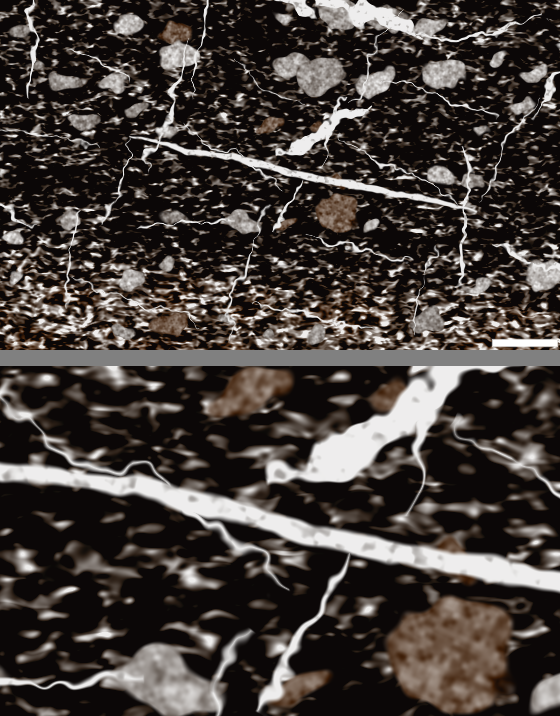
Top, the full canvas; bottom, a detail of the centre.
Write a Shadertoy shader that draws this texture.

```glsl
// Thin section of dark, layered soil with pale grains, white cracks and a brown base.
#define GRAIN_CELL 0.145
#define GRAIN_SHARE 0.56
#define CRACK_COUNT 26
#define CRACK_WIDTH 0.0042
#define SPECK_SCALE vec2(50.0, 92.0)
#define SPECK_GAIN 0.23
#define SPECK_CURVE 0.075
#define BASE_HEIGHT 0.27
#define SOFTNESS 0.003
#define BLACK vec3(0.045, 0.028, 0.026)
#define WHITE_LEVEL 0.93

float hash(vec2 p) {
    return fract(sin(dot(p, vec2(127.1, 311.7))) * 43758.5453);
}

float noise(vec2 p) {
    vec2 i = floor(p), f = fract(p);
    f = f * f * (3.0 - 2.0 * f);
    return mix(mix(hash(i), hash(i + vec2(1, 0)), f.x),
               mix(hash(i + vec2(0, 1)), hash(i + vec2(1, 1)), f.x), f.y);
}

// Rotated second octave hides the lattice
float twoOctaves(vec2 p) {
    return 0.6 * noise(p) + 0.4 * noise(mat2(1.7, 0.8, -0.8, 1.7) * p + 17.3);
}

vec2 noise2(vec2 p) {
    return vec2(noise(p), noise(p + 53.7)) - 0.5;
}

mat2 rotation(float a) {
    return mat2(cos(a), sin(a), -sin(a), cos(a));
}

// Warm grey ramp: neutral at both ends, brown in the dark middle
vec3 mineral(float level, float warmth) {
    vec3 tint = vec3(0.05, -0.008, -0.05) * smoothstep(0.0, 0.15, level);
    return max(vec3(level) + tint * warmth * (1.0 - level), BLACK);
}

// Coverage of a crack that tapers towards both ends
float crack(vec2 p, vec2 a, vec2 b, float width) {
    vec2 ab = b - a;
    float t = clamp(dot(p - a, ab) / dot(ab, ab), 0.0, 1.0);
    float taper = 1.0 - 0.75 * pow(abs(2.0 * t - 1.0), 3.0);
    float d = length(p - a - ab * t) - width * taper;
    return 1.0 - smoothstep(-SOFTNESS, SOFTNESS, d);
}

// Matrix: flattened specks, denser and browner in the base layer
vec3 matrixColor(vec2 p) {
    float patches = 0.6 * noise(p * vec2(4.0, 9.0) + 5.0) + 0.4 * noise(p * vec2(13.0, 24.0)) - 0.5;
    float base = 1.0 - smoothstep(-0.12, 0.1, p.y + 0.06 * p.x - BASE_HEIGHT + 0.15 * patches);
    vec2 q = p + 0.014 * noise2(p * 14.0) + 0.008 * noise2(p * 45.0);
    float specks = (twoOctaves(q * SPECK_SCALE) - 0.5) / 0.155;
    float wisps = smoothstep(0.76, 0.95, noise(q * vec2(16.0, 90.0) + 31.0));
    float x = max(specks - 0.32 + 1.05 * base + 1.3 * patches + 0.9 * wisps, 0.0);
    float level = 0.03 + (SPECK_GAIN * x + SPECK_CURVE * x * x) * (1.0 - 0.2 * base);
    float rust = smoothstep(0.45, 0.8, noise(p * vec2(12.0, 20.0) + 71.0));
    return mineral(min(level, WHITE_LEVEL), 1.0 + base * (0.6 + 0.9 * rust));
}

// Irregular, flattened grains scattered over jittered cells
vec3 addGrains(vec3 color, vec2 p) {
    vec2 cell = floor(p / GRAIN_CELL);
    vec2 q = p + 0.016 * noise2(p * 42.0) + 0.034 * noise2(p * 18.0);
    float mottle = twoOctaves(p * 95.0) - 0.5;
    for (int j = -1; j <= 1; j++)
    for (int i = -1; i <= 1; i++) {
        vec2 id = cell + vec2(i, j);
        if (hash(id + 3.1) > GRAIN_SHARE) continue;
        vec2 center = (id + 0.2 + 0.6 * vec2(hash(id), hash(id + 9.4))) * GRAIN_CELL;
        float size = mix(0.022, 0.066, pow(hash(id + 21.7), 1.5));
        vec2 radii = size * vec2(1.0, mix(0.42, 0.85, hash(id + 33.2)));
        vec2 local = rotation(0.7 * (hash(id + 41.9) - 0.6)) * (q - center);
        float d = (length(local / radii) - 1.0) * radii.y;
        float kind = hash(id + 57.3);
        float brown = step(0.8, kind);
        float level = mix(0.5 + 0.33 * kind, 0.38, brown) + 0.55 * mottle;
        level -= 0.12 * smoothstep(-0.008, 0.0, d);
        vec3 grain = mineral(clamp(level, 0.05, WHITE_LEVEL), 1.0 + 1.5 * brown);
        color = mix(color, grain, 1.0 - smoothstep(-SOFTNESS, SOFTNESS, d));
    }
    return color;
}

// Main crack, torn opening and branch, then many fine random cracks
float cracks(vec2 p) {
    vec2 rough = 0.06 * noise2(p * 8.0) + 0.03 * noise2(p * 27.0) + 0.013 * noise2(p * 70.0);
    vec2 q = p + rough;
    float swell = 0.25 + 1.5 * noise(p * 28.0 + 11.0);
    float cover = crack(p + 0.3 * rough, vec2(0.375, 0.608), vec2(1.365, 0.396), 0.0075 + 0.0025 * swell);
    cover = max(cover, crack(q, vec2(0.8, 1.03), vec2(1.19, 0.9), 0.03 * swell));
    cover = max(cover, crack(q, vec2(0.77, 0.55), vec2(1.08, 0.71), 0.013 * swell));
    for (int i = 0; i < CRACK_COUNT; i++) {
        float n = float(i);
        vec2 id = vec2(n, 7.3);
        vec2 center = vec2(1.6 * (n + 0.5) / float(CRACK_COUNT), 0.1 + 0.87 * fract(n * 0.618 + 0.35));
        float steep = mod(n, 2.0);
        float angle = mix(-0.25, 1.35, steep) + 0.7 * (hash(id) - 0.5);
        vec2 arm = vec2(cos(angle), sin(angle)) * mix(0.07, 0.22, hash(id + 4.0));
        float width = CRACK_WIDTH * swell * mix(0.35, 1.5, hash(id + 8.0));
        cover = max(cover, crack(q, center - arm, center + arm, width));
    }
    return cover;
}

void mainImage(out vec4 fragColor, in vec2 fragCoord) {
    vec2 p = fragCoord / iResolution.y;
    vec3 color = addGrains(matrixColor(p), p);
    float whiteLevel = WHITE_LEVEL - 0.3 * smoothstep(0.6, 0.9, twoOctaves(p * 85.0));
    color = mix(color, mineral(whiteLevel, 0.7), cracks(p));

    // Plain scale bar in the lower right corner
    vec2 bar = abs(p - vec2(1.5, 0.02)) - vec2(0.094, 0.011);
    color = mix(color, vec3(1.0), 1.0 - smoothstep(-SOFTNESS, SOFTNESS, max(bar.x, bar.y)));
    fragColor = vec4(color, 1.0);
}
```
